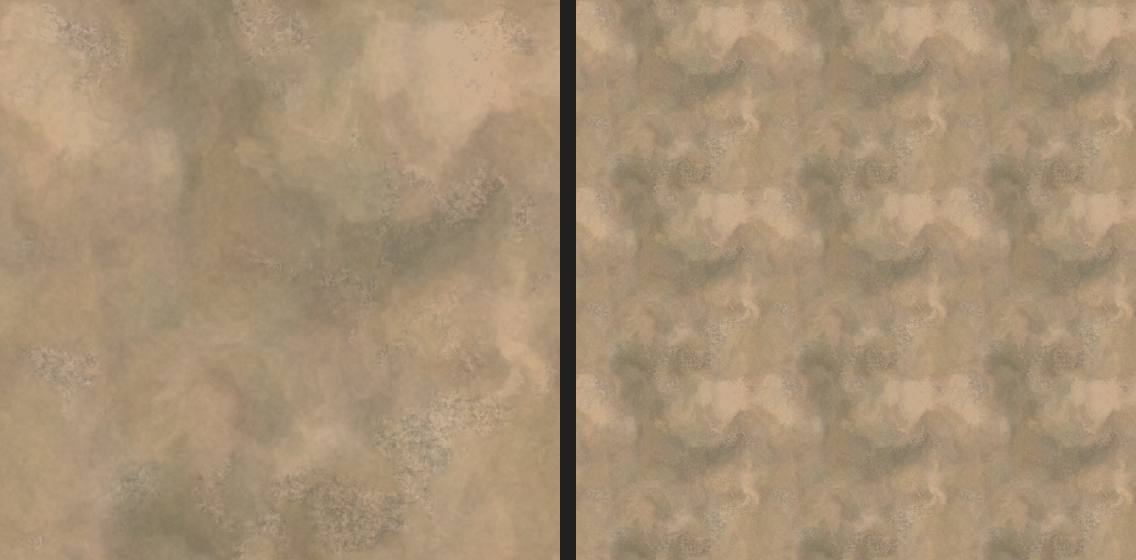
Left: one tile. Right: repeated 3 by 3.
Reproduce this texture procedurally as a Shadertoy shader.

```glsl
// Weathered tan plaster: soft smoky clouds, olive shade, pale plumes and crumbly patches; tiles.

const vec3 SAND       = vec3(0.653, 0.570, 0.460);
const vec3 LIGHT_STEP = vec3(0.049, 0.039, 0.032);
const vec3 WARM_STEP  = vec3(0.009, -0.002, -0.013);
const vec3 ROSE_STEP  = vec3(0.006, -0.003, 0.006);
const vec3 ASH        = vec3(0.655, 0.585, 0.500);

// Random point (xy) and value (z) for one cell
vec3 hash3(vec3 p) {
    p = fract(p * vec3(0.1031, 0.1030, 0.0973));
    p += dot(p, p.yxz + 33.33);
    return fract((p.xxy + p.yxx) * p.zyx);
}

// Whole cell index wrapped into 0..cells-1; the half keeps it clear of rounding errors
vec2 wrapCell(vec2 cell, vec2 cells) {
    return floor(mod(cell + 0.5, cells));
}

// Smooth cellular noise in -1..1: values of nearby scattered points, blended by distance.
// Wraps after a whole number of cells.
float cellNoise(vec2 uv, vec2 cells, float seed) {
    vec2 p = uv * cells;
    vec2 base = floor(p);
    float total = 0.0;
    float weightSum = 0.0;
    for (int y = -1; y <= 1; y++) {
        for (int x = -1; x <= 1; x++) {
            vec2 cell = base + vec2(x, y);
            vec3 rnd = hash3(vec3(wrapCell(cell, cells), seed) + 1.0);
            vec2 away = cell + 0.2 + 0.6 * rnd.xy - p;
            float weight = exp(-5.0 * dot(away, away));
            total += weight * (2.0 * rnd.z - 1.0);
            weightSum += weight;
        }
    }
    return total / weightSum;
}

// Octaves of cellular noise, each with twice the cells
float layers(vec2 uv, vec2 cells, int octaves, float gain, float seed) {
    float sum = 0.0;
    float amplitude = 1.0;
    for (int i = 0; i < octaves; i++) {
        sum += amplitude * cellNoise(uv, cells, seed + float(i) * 7.0);
        cells *= 2.0;
        amplitude *= gain;
    }
    return sum;
}

// Smoky displacement of the canvas
vec2 drift(vec2 uv, vec2 cells, float amount, float seed) {
    return amount * vec2(layers(uv, cells, 4, 0.55, seed),
                         layers(uv, cells, 4, 0.55, seed + 40.0));
}

// Small flakes: thin ridges along the zero lines of fine noise
float flakes(vec2 uv, vec2 cells, float seed) {
    float n = layers(uv, cells, 2, 0.6, seed);
    return 1.0 - smoothstep(0.0, 0.4, abs(n));
}

void mainImage(out vec4 fragColor, in vec2 fragCoord) {
    vec2 uv = fragCoord / iResolution.xy;
    vec2 smoky = uv + drift(uv, vec2(6.0, 5.0), 0.04, 3.0);

    // Broad light and shade, with lobed plumes over it
    float cloud = layers(smoky, vec2(5.0, 4.0), 6, 0.56, 11.0);
    float plume = layers(smoky + 0.02 * cloud, vec2(3.0), 6, 0.56, 71.0);
    float lit = smoothstep(-0.12, 0.36, plume);
    float glow = smoothstep(0.6, 1.3, cloud + plume);
    float tone = 1.6 * cloud + 1.05 * (lit - 0.42) + 0.9 * glow;

    // Ochre against olive, and a faint rose
    float warmth = layers(smoky, vec2(6.0), 4, 0.65, 131.0) + 0.3 * cloud;
    float rose = layers(uv, vec2(9.0, 8.0), 4, 0.65, 171.0);

    // Broken crumbly patches, rougher than the rest
    float patches = layers(smoky, vec2(5.0), 5, 0.72, 211.0);
    float crumbly = smoothstep(0.3, 1.1, patches);
    vec2 curled = uv + drift(uv, vec2(32.0), 0.004, 251.0);
    float pale = flakes(curled, vec2(80.0, 72.0), 311.0);
    float dark = flakes(curled + 0.007, vec2(72.0, 80.0), 351.0);

    // Soft fine mottling everywhere
    float grain = layers(uv, vec2(100.0), 2, 0.9, 391.0);
    tone += (0.3 + 0.45 * crumbly) * grain;
    tone += crumbly * (1.0 * pale - 1.2 * dark);

    vec3 color = SAND + LIGHT_STEP * clamp(tone, -2.6, 2.8);
    color += WARM_STEP * warmth + ROSE_STEP * rose;
    color = mix(color, ASH + 0.85 * (color - SAND), 0.4 * crumbly);
    fragColor = vec4(clamp(color, 0.0, 1.0), 1.0);
}
```
